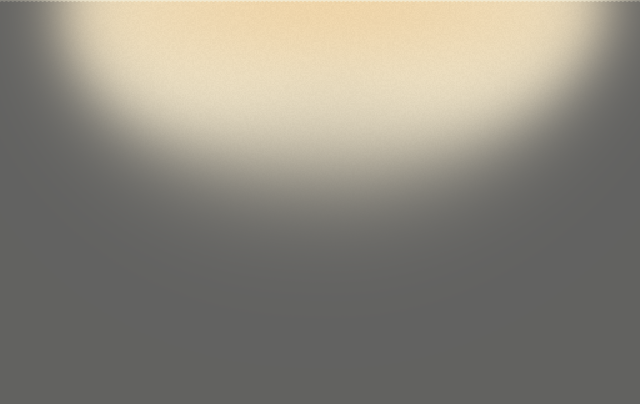
This background is drawn by a WebGL 2 fragment shader. Its source:

```glsl
#version 300 es
precision highp float;
// A warm, grainy lamp glow spilling from the top edge over a plain grey wall.

uniform vec2 u_resolution;
out vec4 fragColor;

// Colours
const vec3 WALL = vec3(0.383, 0.383, 0.378);
const vec3 CREAM = vec3(0.920, 0.878, 0.775);
const vec3 PEACH = vec3(0.935, 0.835, 0.665);
const vec3 RIM = vec3(0.950, 0.930, 0.840);

// Glow shape, in fractions of the canvas
const float GLOW_X = 0.52;
const vec2 GLOW_RADIUS = vec2(0.425, 0.445);
const float LEFT_POWER = 2.3;      // the left flank is squarer
const float RIGHT_POWER = 2.0;
const float FALLOFF = 6.2;
const float SIDE_SHARPNESS = 2.3;  // the sides fade faster than the base
const float FADE_CENTRE = -0.05;

// Warm core, grain and rim
const vec2 CORE_RADIUS = vec2(0.42, 0.17);
const vec2 GRAIN_CELLS = vec2(512.0, 324.0);
const float GRAIN_STRENGTH = 0.022;
const float RIM_HEIGHT = 0.0035;
const float RIM_TEETH = 150.0;

float hash(vec2 p) {
    vec3 q = fract(vec3(p.xyx) * 0.1031);
    q += dot(q, q.yzx + 33.33);
    return fract((q.x + q.y) * q.z);
}

// Brightness of the glow: a soft step across a superellipse
float glowAt(vec2 offset) {
    vec2 p = abs(offset) / GLOW_RADIUS;
    float power = mix(LEFT_POWER, RIGHT_POWER, smoothstep(-0.1, 0.1, offset.x));
    vec2 terms = pow(p + 1e-5, vec2(power));
    float total = terms.x + terms.y;
    float radius = pow(total, 1.0 / power);
    float sharpness = mix(1.0, SIDE_SHARPNESS, terms.x / total);
    float edge = (radius - 1.0) * sharpness - FADE_CENTRE;
    return 1.0 / (1.0 + exp(FALLOFF * edge));
}

void main() {
    vec2 uv = gl_FragCoord.xy / u_resolution;
    vec2 offset = vec2(uv.x - GLOW_X, 1.0 - uv.y);
    float glow = glowAt(offset);

    // Wall, cream light and peach core
    vec3 colour = mix(WALL, CREAM, glow);
    vec2 core = offset / CORE_RADIUS;
    colour = mix(colour, PEACH, glow * exp(-dot(core, core)));

    // Fine grain, strongest in the light
    float grain = hash(floor(uv * GRAIN_CELLS)) - 0.5;
    colour += grain * GRAIN_STRENGTH * glow;

    // Pale toothed rim along the top
    float tooth = 0.5 + 0.5 * cos(6.2832 * RIM_TEETH * uv.x);
    float reach = RIM_HEIGHT * (0.7 + 0.6 * tooth);
    float soft = 0.7 / u_resolution.y;
    float rim = 1.0 - smoothstep(reach - soft, reach + soft, offset.y);
    colour = mix(colour, RIM, rim * (0.2 + 0.6 * glow));

    fragColor = vec4(colour, 1.0);
}
```
